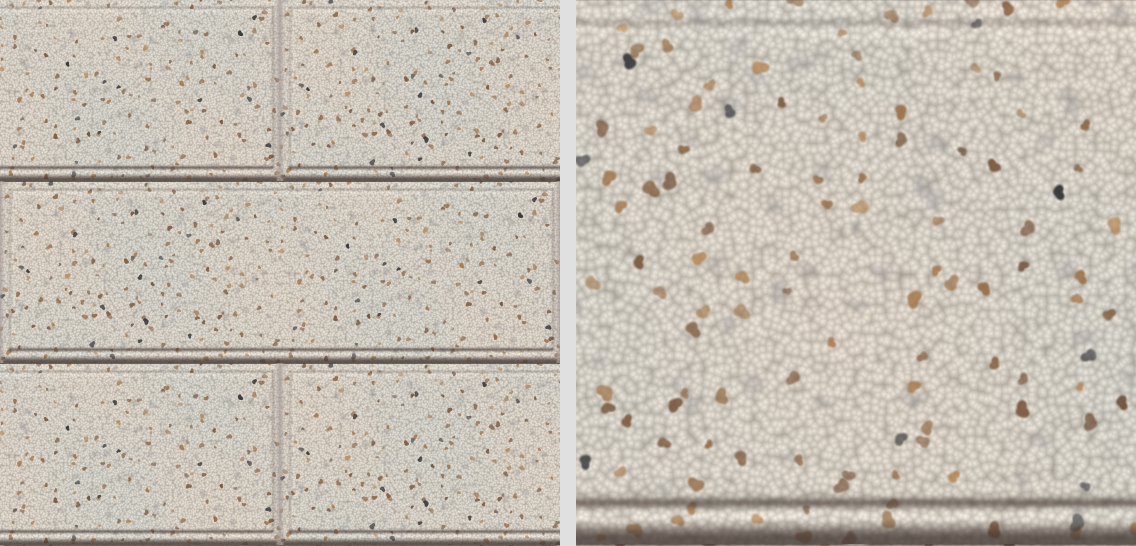
Left: the whole. Right: its middle third, enlarged.
Reproduce this texture procedurally as a Shadertoy shader.

```glsl
// Speckled cream stone bricks in running bond, with grooved and bevelled edges.

#define ROWS 3.0            // courses down the canvas
#define BRICK_H 0.3255      // brick height, in brick widths
#define TAN_CELLS 42.0      // cells of brown specks per brick width
#define DARK_CELLS 24.0     // cells of black specks per brick width
#define HAZE_CELLS 34.0     // cells of faint grey smudges per brick width
#define GRAIN_CELLS 230.0   // sand grains per brick width
#define GRAIN_DEPTH 0.21    // contrast of the sand grains
#define GROOVE_W 0.0034     // half width of the carved grooves

const float TAU = 6.2832;
const vec3 STONE  = vec3(0.805, 0.782, 0.742);
const vec3 SHADOW = vec3(0.27, 0.225, 0.205);
const vec3 JOINT  = vec3(0.61, 0.57, 0.56);
const vec3 UMBER  = vec3(0.40, 0.27, 0.18);
const vec3 OCHRE  = vec3(0.71, 0.52, 0.32);
const vec3 COAL   = vec3(0.17, 0.17, 0.18);
const vec3 HAZE   = vec3(0.57, 0.56, 0.57);

vec3 hash3(vec2 cell, float seed) {
    vec3 h = fract(vec3(cell.xyx + seed) * vec3(0.1031, 0.1030, 0.0973));
    h += dot(h, h.yxz + 33.33);
    return fract((h.xxy + h.yzz) * h.zyx);
}

// Soft line centred on c.
float line(float x, float c, float w) {
    float d = (x - c) / w;
    return exp(-d * d);
}

// Distance to the nearest grain centre, periodic across one brick.
float cellular(vec2 p, float cells) {
    p *= cells;
    float nearest = 2.0;
    for (int j = -1; j <= 1; j++)
    for (int i = -1; i <= 1; i++) {
        vec2 id = floor(p) + vec2(i, j);
        vec3 h = hash3(vec2(mod(id.x, cells), id.y), 7.0);
        nearest = min(nearest, length(id + h.xy - p));
    }
    return nearest;
}

// Irregular chips, one per chosen cell: x is coverage, y is a random tone.
vec2 specks(vec2 p, float cells, float chance, float radius, float blur, float seed) {
    p *= cells;
    float soft = max(blur, 0.7 / iResolution.x) * cells;
    vec2 result = vec2(0.0);
    for (int j = -1; j <= 1; j++)
    for (int i = -1; i <= 1; i++) {
        vec2 id = floor(p) + vec2(i, j);
        vec2 wrapped = vec2(mod(id.x, cells), id.y);
        vec3 h = hash3(wrapped, seed);
        vec3 k = hash3(wrapped, seed + 51.0);
        vec2 d = p - id - h.xy;
        float angle = atan(d.y, d.x) + TAU * k.x;
        float edge = radius * cells * mix(0.6, 1.25, k.y);
        edge *= 1.0 + 0.2 * sin(2.0 * angle) + 0.13 * sin(3.0 * angle + 9.0 * k.z);
        float cover = 1.0 - smoothstep(edge - soft, edge + soft, length(d));
        cover *= step(h.z, chance) * mix(0.65, 1.0, k.x);
        if (cover > result.x) result = vec2(cover, k.z);
    }
    return result;
}

void mainImage(out vec4 fragColor, in vec2 fragCoord) {
    // Brick coordinates: x along the brick, y down from its top edge
    vec2 uv = fragCoord / iResolution.xy;
    float course = (1.0 - uv.y) * ROWS + 0.004;
    float stagger = 0.5 * mod(floor(course) + 1.0, 2.0);
    vec2 p = vec2(fract(uv.x + stagger), fract(course) * BRICK_H);
    float side = min(p.x, 1.0 - p.x);

    // Sandy stone with a slow drift from pinkish to cool grey
    float drift = sin(TAU * 2.0 * p.x + 9.0 * p.y) + sin(TAU * 3.0 * p.x - 17.0 * p.y + 2.0);
    vec3 color = STONE + drift * vec3(0.008, 0.001, -0.002);
    color += GRAIN_DEPTH * (0.45 - cellular(p, GRAIN_CELLS));
    color += 0.07 * (0.45 - cellular(p + 0.37, 90.0));

    // Grey smudges, brown chips, black chips
    vec2 smudge = specks(p, HAZE_CELLS, 0.40, 0.0052, 0.0035, 11.0);
    color = mix(color, HAZE, 0.40 * smudge.x);
    vec2 chip = specks(p, TAN_CELLS, 0.50, 0.0037, 0.0012, 23.0);
    color = mix(color, mix(UMBER, OCHRE, chip.y), 0.88 * chip.x);
    vec2 coal = specks(p, DARK_CELLS, 0.22, 0.0040, 0.0012, 37.0);
    color = mix(color, mix(COAL, HAZE, 0.35 * coal.y), 0.92 * coal.x);

    // Carved frame: grooves stop at the corners of the inner panel
    float across = smoothstep(0.012, 0.019, p.x) * (1.0 - smoothstep(0.985, 0.991, p.x));
    float down = smoothstep(0.010, 0.018, p.y) * (1.0 - smoothstep(0.298, 0.306, p.y));
    float groove = across * (0.20 * line(p.y, 0.0150, 0.8 * GROOVE_W)
                           + 0.60 * line(p.y, 0.3010, GROOVE_W));
    groove += down * (0.14 * line(p.x, 0.0180, GROOVE_W)
                    + 0.20 * line(p.x, 0.9880, GROOVE_W));
    float ridge = across * (line(p.y, 0.0205, 0.004) + line(p.y, 0.3085, 0.004));
    ridge += 0.6 * line(p.y, 0.0075, 0.005) + 0.5 * down * line(p.x, 0.0240, 0.004);

    // Joints: pale between neighbours, deep shade under each course
    color = mix(color, JOINT, 0.60 * line(side, 0.0, 0.0055));
    float under = smoothstep(0.310, 0.3225, p.y);
    under = max(under, 1.0 - smoothstep(0.0, 0.0022, p.y));
    under *= 0.35 + 0.65 * smoothstep(0.002, 0.009, side);
    color += 0.045 * ridge * (1.0 - under);
    color = mix(color, SHADOW, clamp(groove + 0.80 * under, 0.0, 0.9));

    fragColor = vec4(clamp(color, 0.0, 1.0), 1.0);
}
```
